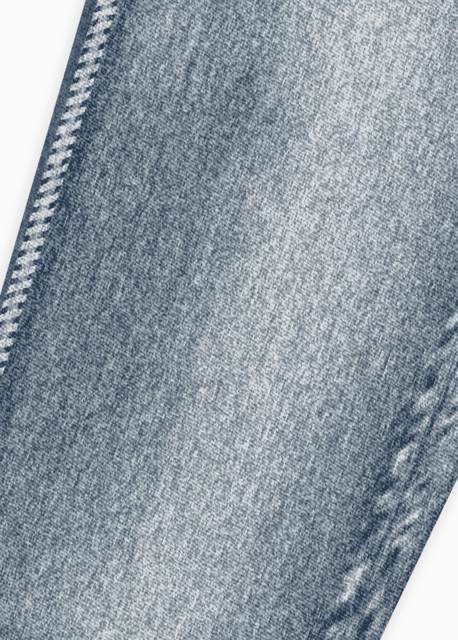
Give the GLSL for this texture, as a WebGL 1 fragment shader.

```glsl
precision highp float;
// Faded denim leg lying diagonally on white: a worn pale band, twill weave
// with slubs along the grain, a ladder-stitched seam on the left and a
// puckered double seam on the right. Tone is summed, then mapped to indigo.
uniform vec2 u_resolution;

const vec3 PAPER = vec3(0.98);
const vec3 INK   = vec3(0.15, 0.22, 0.305);
const vec3 MID   = vec3(0.49, 0.545, 0.585);
const vec3 PALE  = vec3(0.85, 0.86, 0.865);

// Slanted lines: x = LINE.x - LINE.y * y, with y measured downward.
const vec2 LEFT_EDGE   = vec2(0.134, 0.290);
const vec2 LEFT_SEAM   = vec2(0.170, 0.312);
const vec2 RIGHT_EDGE  = vec2(1.0735, 0.480);
const vec2 INNER_TUCK  = vec2(0.908, 0.394);
const vec2 FOLD        = vec2(0.952, 0.417);
const vec2 OUTER_TUCK  = vec2(0.980, 0.420);

const float SEAM_HALF    = 0.0175;
const float STITCH_STEP  = 0.0225;
const float GRAIN_ANGLE  = 0.34;
const vec2  TWILL_NORMAL = vec2(-0.23, 0.97);
const float TWILL_FREQ   = 195.0;
const float TWILL_AMOUNT = 0.10;

float hash(vec2 p) {
  vec3 q = fract(vec3(p.xyx) * 0.1031);
  q += dot(q, q.yzx + 33.33);
  return fract((q.x + q.y) * q.z);
}

float noise(vec2 p) {
  vec2 i = floor(p), f = fract(p);
  f = f * f * (3.0 - 2.0 * f);
  return mix(mix(hash(i), hash(i + vec2(1.0, 0.0)), f.x),
             mix(hash(i + vec2(0.0, 1.0)), hash(i + vec2(1.0)), f.x), f.y);
}

float bell(float d, float width) {
  return exp(-d * d / (width * width));
}

// Horizontal distance to the right of a slanted line.
float side(vec2 p, vec2 line) {
  return p.x - line.x + line.y * p.y;
}

vec3 indigo(float t) {
  t = clamp(t, 0.0, 1.0);
  return t < 0.5 ? mix(INK, MID, t * 2.0) : mix(MID, PALE, t * 2.0 - 1.0);
}

// Large soft areas of wear.
float wear(vec2 p) {
  float d = p.x - (0.58 - 0.25 * p.y - 0.09 * p.y * p.y);
  float width = d < 0.0 ? 0.14 : mix(0.25, 0.16, p.y);
  float t = 0.405 + bell(d, width) * mix(0.42, 0.27, p.y);
  t += 0.15 * bell(length(p - vec2(0.25, 0.03)), 0.13);
  t += 0.12 * bell(length(p - vec2(0.12, 0.93)), 0.16);
  t -= 0.11 * bell(length(p - vec2(0.39, 0.17)), 0.08);
  return t;
}

// Twill ribs, lengthwise slubs and speckle, in grain coordinates.
float weave(vec2 g) {
  float wobble = noise(g * vec2(120.0, 90.0)) * 0.7;
  float ribs = sin(6.2832 * (TWILL_FREQ * dot(g, TWILL_NORMAL) + wobble));
  float slub = noise(g * vec2(310.0, 30.0)) - 0.5;
  float streak = noise(g * vec2(85.0, 6.0) + 40.0) - 0.5;
  float speck = noise(g * vec2(430.0, 270.0) + 9.0) - 0.5;
  float blotch = noise(g * vec2(130.0, 75.0) + 70.0) - 0.5;
  float fleck = smoothstep(0.78, 0.95, noise(g * vec2(330.0, 70.0) + 23.0));
  return TWILL_AMOUNT * ribs + 0.22 * slub + 0.09 * streak
       + 0.55 * speck + 0.09 * blotch + 0.16 * fleck;
}

// Irregular pale and dark bumps along a stitched line.
float pucker(float d, float y, float seed) {
  float bumps = noise(vec2(y * 58.0 + d * 40.0 + seed, d * 48.0 + seed));
  return (bumps - 0.48) * 1.05 * bell(d, 0.018);
}

void main() {
  vec2 p = gl_FragCoord.xy / u_resolution.y;
  p.y = 1.0 - p.y;
  float aa = 1.0 / u_resolution.y;
  float c = cos(GRAIN_ANGLE), s = sin(GRAIN_ANGLE);
  vec2 grain = vec2(c * p.x + s * p.y, c * p.y - s * p.x);
  float cloth = weave(grain);
  float tone = wear(p);

  // Right seam: dark approach, two puckered rows and the fold between them.
  float inner = side(p, INNER_TUCK);
  float rightEdge = side(p, RIGHT_EDGE);
  tone -= 0.13 * bell(inner + 0.025, 0.035);
  tone += smoothstep(-0.01, 0.025, inner) * 0.06;
  tone += pucker(inner, p.y, 3.0) + pucker(side(p, OUTER_TUCK), p.y, 17.0);
  tone -= 0.26 * bell(side(p, FOLD), 0.004);
  tone -= 0.22 * bell(rightEdge, 0.015);

  // Left seam: shaded strip, then pale rungs between dark stitch holes.
  float seam = side(p, LEFT_SEAM);
  float u = seam / SEAM_HALF;
  float shade = noise(vec2(p.y * 42.0, seam * 50.0));
  tone -= (0.10 + 0.18 * shade) * bell(seam - 0.024, 0.022);
  float strip = 1.0 - smoothstep(-aa, aa, seam + SEAM_HALF);
  tone = mix(tone, 0.18 + 0.12 * shade, strip);
  float phase = p.y / STITCH_STEP + 0.25 * u + 0.2 * shade;
  float rung = smoothstep(-0.65, 0.35, cos(6.2832 * phase));
  float holes = bell(abs(u) - 0.68, 0.32);
  float ladder = 0.85 - (1.0 - rung) * (0.18 + 0.62 * holes);
  ladder -= 0.25 * smoothstep(0.75, 1.0, abs(u));
  tone = mix(tone, ladder, 1.0 - smoothstep(0.88, 1.08, abs(u)));

  vec3 denim = indigo(tone + cloth * mix(1.0, 0.5, strip));

  // Paper with a faint shadow hugging the cloth.
  float outside = max(-side(p, LEFT_EDGE), rightEdge);
  vec3 paper = PAPER - 0.06 * bell(outside, 0.012);
  gl_FragColor = vec4(mix(denim, paper, smoothstep(-aa, aa, outside)), 1.0);
}
```
